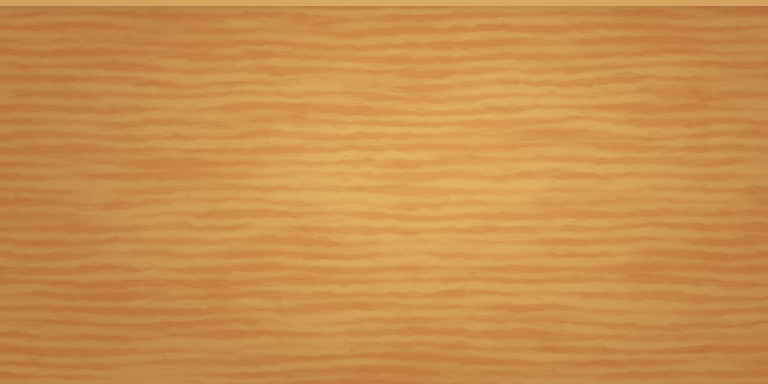
Reproduce this texture procedurally as a Shadertoy shader.

```glsl
const float TAU = 6.2831853;
const vec3 PALE_WOOD = vec3(0.882, 0.695, 0.388);
const vec3 WARM_WOOD = vec3(0.850, 0.602, 0.318);
const vec3 EDGE_SHADE = vec3(0.845, 0.765, 0.755);
const vec3 RIM_COLOUR = vec3(0.880, 0.700, 0.410);

vec2 hashGradient(vec2 cell) {
    vec3 p = fract(vec3(cell.xyx) * vec3(0.1031, 0.1030, 0.0973));
    p += dot(p, p.yzx + 33.33);
    float angle = TAU * fract((p.x + p.y) * p.z);
    return vec2(cos(angle), sin(angle));
}

// Gradient noise, roughly -0.7 to 0.7
float gradientNoise(vec2 p) {
    vec2 cell = floor(p);
    vec2 f = p - cell;
    vec2 u = f * f * f * (f * (f * 6.0 - 15.0) + 10.0);
    float a = dot(hashGradient(cell), f);
    float b = dot(hashGradient(cell + vec2(1, 0)), f - vec2(1, 0));
    float c = dot(hashGradient(cell + vec2(0, 1)), f - vec2(0, 1));
    float d = dot(hashGradient(cell + vec2(1, 1)), f - vec2(1, 1));
    return mix(mix(a, b, u.x), mix(c, d, u.x), u.y);
}

float layeredNoise(vec2 p, int octaves) {
    float sum = 0.0;
    float amplitude = 1.0;
    for (int i = 0; i < octaves; i++) {
        sum += amplitude * gradientNoise(p);
        p = p * 2.03 + vec2(17.3, 9.1);
        amplitude *= 0.5;
    }
    return sum;
}

// Wavy horizontal bands, 0 in the dark streaks and 1 in the pale ones
float grainBands(vec2 p, float count) {
    float bend = 0.022 * gradientNoise(p * vec2(1.6, 3.0))
               + 0.012 * gradientNoise(p * vec2(5.0, 9.0) + 31.0)
               + 0.006 * layeredNoise(p * vec2(24.0, 40.0) + 57.0, 2);
    float y = p.y + bend;
    float strength = 0.42 + 0.35 * gradientNoise(p * vec2(2.0, 7.0) + 11.0);
    float wave = strength * sin(TAU * count * y);
    float streaks = layeredNoise(vec2(p.x * 3.2, y * count * 0.9) + 73.0, 3);
    float height = wave + 0.9 * streaks;
    float soft = smoothstep(-0.75, 0.75, height);
    float crisp = smoothstep(-0.22, -0.04, height);
    float crest = smoothstep(0.22, 0.38, height);
    return 0.5 * soft + 0.32 * crisp + 0.18 * crest;
}

// Short flat patches with crisp, ragged ends
float brushPatches(vec2 p, vec2 scale, float threshold) {
    float ragged = 0.16 * gradientNoise(p * vec2(55.0, 80.0));
    float n = layeredNoise(p * scale, 2) + ragged;
    return smoothstep(threshold, threshold + 0.10, n);
}

float edgeFalloff(vec2 uv) {
    vec2 offset = (uv - vec2(0.56, 0.56)) * vec2(1.80, 1.35);
    return smoothstep(0.05, 1.10, length(offset));
}

void mainImage(out vec4 fragColor, in vec2 fragCoord) {
    vec2 uv = fragCoord / iResolution.xy;
    vec2 p = fragCoord / iResolution.y;

    // Grain and painted patches
    float tone = grainBands(p, 29.0);
    tone += 0.22 * brushPatches(p + 5.0, vec2(6.0, 30.0), 0.22);
    tone -= 0.26 * brushPatches(p + 19.0, vec2(8.0, 34.0), 0.22);
    tone += 0.45 * layeredNoise(p * vec2(1.4, 5.0) + 41.0, 2);
    vec3 colour = mix(WARM_WOOD, PALE_WOOD, clamp(tone, -0.20, 1.05));

    // Thin dark flecks
    float flecks = brushPatches(p + 83.0, vec2(15.0, 65.0), 0.46);
    colour *= 1.0 - flecks * vec3(0.020, 0.045, 0.060);

    // Pale rim with a soft shadow line below it
    float rimStart = 0.984;
    float shadow = exp(-max(rimStart - uv.y, 0.0) * 95.0);
    colour *= 1.0 - shadow * vec3(0.09, 0.13, 0.14);
    float rim = smoothstep(rimStart - 0.002, rimStart + 0.002, uv.y);
    colour = mix(colour, RIM_COLOUR, rim);

    // Warm darkening toward the borders
    float shade = edgeFalloff(uv) * (1.0 - 0.6 * rim);
    colour *= mix(vec3(1.0), EDGE_SHADE, shade);

    fragColor = vec4(colour, 1.0);
}
```
